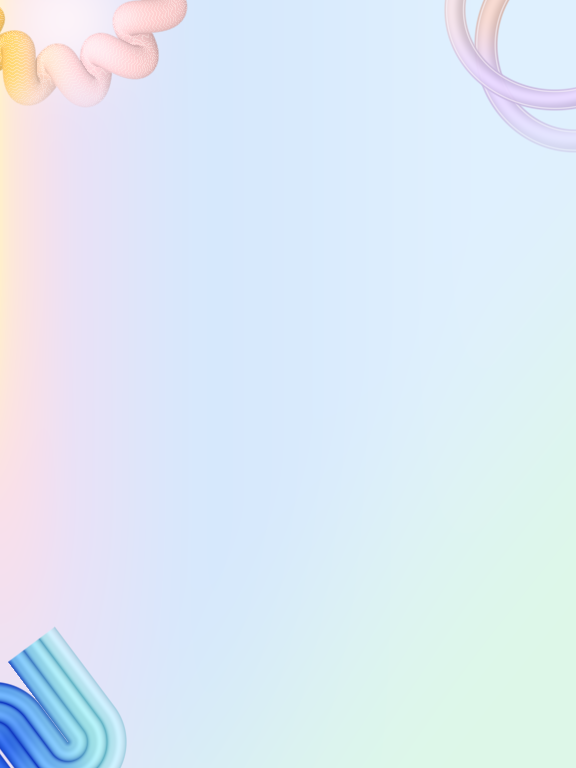
This background is drawn by a Shadertoy shader. Its source:

```glsl
vec3 backdrop(vec2 p) {
    vec3 c = mix(vec3(.84, .91, .988), vec3(.875, .94, .995), smoothstep(2., 5., p.x));
    float lilac = 1. - smoothstep(.3, 2.2, p.x);
    c = mix(c, vec3(.925, .88, .965), lilac * (1. - .35 * smoothstep(5., 7.7, p.y)));
    float pink = 1. - smoothstep(0., .85, p.x);
    c = mix(c, vec3(.985, .875, .91), pink * (1. - .8 * smoothstep(4., 7.5, p.y)));
    float cream = exp(-5. * p.x) * (1. - smoothstep(2.5, 5.5, p.y));
    c = mix(c, vec3(1., .94, .80), cream);
    float green = smoothstep(4.8, 8.2, dot(p, vec2(.75, .6)));
    c = mix(c, vec3(.865, .97, .91), green);
    vec2 glow = p - vec2(.65, .2);
    return mix(c, vec3(1., .965, .98), .85 * exp(-3. * dot(glow, glow)));
}

// Centre line of a coil wound around a ring; z is depth
vec3 coilPath(float t) {
    float a = 1.87 - .086 * t;
    float r = .97 + .17 * cos(t);
    return vec3(vec2(.6, -.2) + r * vec2(cos(a), sin(a)), -.2 * sin(t));
}

// Woven tube, swept as overlapping spheres
vec3 drawCoil(vec3 under, vec2 p, float px) {
    if (p.x > 2.1 || p.y > 1.4) return under;
    const float radius = .165;
    float top = -9., best = 0., edge = 9.;
    for (int i = 0; i < 180; i++) {
        float t = mix(-9., 21.5, float(i) / 179.);
        vec3 c = coilPath(t);
        float d = length(p - c.xy);
        edge = min(edge, d - radius);
        float height = c.z + sqrt(max(radius * radius - d * d, 0.));
        if (d < radius + px && height > top) {
            top = height;
            best = t;
        }
    }
    vec3 c = coilPath(best);
    vec2 step1 = (coilPath(best + .02).xy - c.xy) / .02;
    vec2 along = normalize(step1);
    vec2 n = (p - c.xy) / radius;
    float across = dot(n, vec2(-along.y, along.x));
    float t = best + dot(p - c.xy, along) / max(length(step1), .06);
    float round1 = sqrt(max(1. - across * across, 0.));
    float weave = sin(34. * t + 2. * sin(11. * asin(clamp(across, -1., 1.))));

    vec3 tint = mix(vec3(.96, .76, .38), vec3(.97, .81, .73), smoothstep(.05, .45, p.x));
    tint = mix(tint, vec3(.97, .81, .83), smoothstep(.4, .8, p.x));
    tint = mix(tint, vec3(.92, .75, .75), smoothstep(1., 1.6, p.x));
    vec3 col = tint * (.86 + .17 * round1 - .06 * n.x + .07 * smoothstep(-.2, .2, c.z));
    col = mix(col, vec3(1., .96, .94), .38 * smoothstep(.1, .8, weave) * round1);
    float fade = 1. - .65 * smoothstep(.65, 1.15, p.y);
    return mix(under, min(col, 1.), fade * smoothstep(px, -px, edge));
}

float ellipseDist(vec2 p, vec2 r) {
    float k = length(p / r);
    return k * (k - 1.) / max(length(p / (r * r)), .001);
}

// Translucent flat ring with bright rims
vec3 drawRing(vec3 under, vec2 p, vec2 centre, vec2 r, float halfWidth, vec3 topTint, float px) {
    float d = ellipseDist(p - centre, r);
    float s = d / halfWidth;
    vec3 col = mix(topTint, vec3(.875, .81, .965), smoothstep(.1, .85, p.y));
    col += .07 * sin(3. * s + 1.5 * p.x) - .03;
    col = mix(col, vec3(1., .97, .99), .55 * smoothstep(.13, 0., abs(abs(s) - .8)));
    float opacity = .92 - .5 * smoothstep(.95, 1.5, p.y);
    return mix(under, min(col, 1.), opacity * smoothstep(px, -px, abs(d) - halfWidth));
}

// Three parallel tubes following a tilted S bend
vec3 drawBend(vec3 under, vec2 p, float px) {
    vec2 d = p - vec2(.68, 7.42);
    float u = dot(d, vec2(.6, .8));
    float v = dot(d, vec2(.8, -.6));
    float r = u > 0. ? length(d) : abs(v);
    if (v < 0. && u < -.45) r = .6 - length(vec2(v + .6, u + .45));
    else if (v < -.6) r = .6 - abs(v + .6);
    float lane = fract(r / .195) * 2. - 1.;
    float tube = sqrt(max(1. - lane * lane, 0.));

    float teal = smoothstep(-.4, .3, v + .25 * u);
    vec3 dark = mix(vec3(.07, .23, .76), vec3(.40, .71, .78), teal);
    vec3 light = mix(vec3(.38, .65, .93), vec3(.62, .88, .90), teal);
    light = mix(light, vec3(.72, .89, .94), smoothstep(.2, .55, r) * teal);
    light = mix(light, vec3(.14, .36, .87), smoothstep(.45, .0, p.x) * smoothstep(7., 7.5, p.y));
    vec3 col = mix(dark, light, smoothstep(.15, .9, tube));
    col += .07 * smoothstep(.5, 0., abs(lane - .25));
    col = mix(col, dark, .6 * smoothstep(.06, 0., r));

    float edge = max(max(-r, r - .585), -u - 1.);
    float fade = 1. - .45 * smoothstep(.42, .6, r) * step(0., v);
    return mix(under, col, fade * smoothstep(px, -px, edge));
}

void mainImage(out vec4 fragColor, in vec2 fragCoord) {
    // Canvas is 5.76 by 7.68 units, with y running down
    vec2 p = vec2(fragCoord.x, iResolution.y - fragCoord.y) / iResolution.xy * vec2(5.76, 7.68);
    float px = 5.76 / iResolution.x;
    vec3 col = backdrop(p);
    col = drawRing(col, p, vec2(5.75, .45), vec2(.89, .96), .115, vec3(.94, .81, .77), px);
    col = drawRing(col, p, vec2(5.55, .1), vec2(1., .9), .105, vec3(.93, .85, .87), px);
    col = drawCoil(col, p, px);
    col = drawBend(col, p, px);
    fragColor = vec4(col, 1.);
}
```
